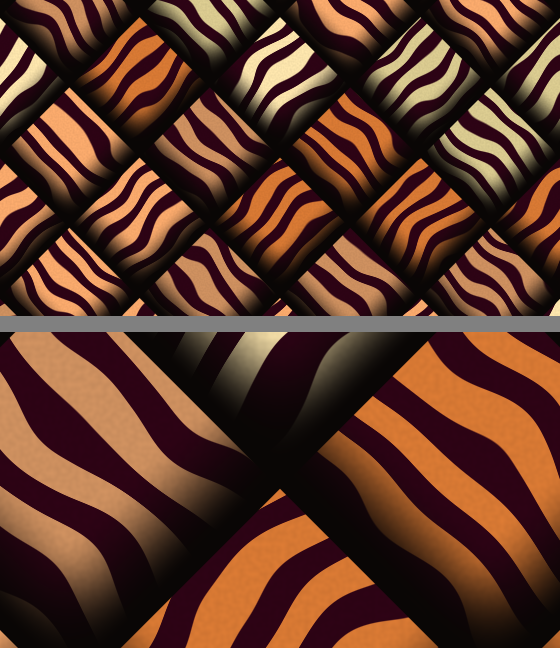
Top: the whole. Bottom: its middle third, enlarged.
Give the GLSL for this pattern, as a Shadertoy shader.

```glsl
// Diagonal basket weave of wavy striped tiles, shaded where strands dip under.

const float TILE_DIAGONAL = 0.4444;   // in canvas heights
const vec3 PLUM   = vec3(0.175, 0.012, 0.080);
const vec3 SHADOW = vec3(0.035, 0.022, 0.018);

float hash(vec2 p) {
    vec3 q = fract(p.xyx * vec3(0.1031, 0.1030, 0.0973));
    q += dot(q, q.yzx + 33.33);
    return fract((q.x + q.y) * q.z);
}

vec2 gradientAt(vec2 cell) {
    float angle = 6.2832 * hash(cell + 71.0);
    return vec2(cos(angle), sin(angle));
}

float gradientNoise(vec2 p) {
    vec2 i = floor(p), f = fract(p);
    vec2 u = f * f * f * (f * (f * 6.0 - 15.0) + 10.0);
    vec2 e = vec2(1.0, 0.0);
    float a = dot(gradientAt(i), f);
    float b = dot(gradientAt(i + e.xy), f - e.xy);
    float c = dot(gradientAt(i + e.yx), f - e.yx);
    float d = dot(gradientAt(i + e.xx), f - e.xx);
    return mix(mix(a, b, u.x), mix(c, d, u.x), u.y);
}

// Strand colour chosen per tile
vec3 strandColour(float pick) {
    vec3 colour = vec3(0.97, 0.66, 0.42);                            // peach
    colour = mix(colour, vec3(0.80, 0.56, 0.37), step(0.36, pick));  // tan
    colour = mix(colour, vec3(0.98, 0.89, 0.67), step(0.56, pick));  // cream
    colour = mix(colour, vec3(0.85, 0.79, 0.56), step(0.77, pick));  // khaki
    return mix(colour, vec3(0.84, 0.47, 0.20), step(0.88, pick));    // orange
}

// Coverage of pale bands; along.x runs with the strand, along.y across it
float stripes(vec2 along, float seed, float pixel) {
    float count = mix(3.6, 4.9, fract(seed * 7.31));
    float sway = 0.028 * sin(6.2832 * (along.x * 0.95 + seed));
    float warp = 0.15 * gradientNoise(along * vec2(2.1, 2.6) + seed * 57.0);
    float phase = (along.y + sway + warp) * count + seed * 13.0;
    float dist = abs(fract(phase) - 0.5) - 0.265;
    float blur = pixel * count;
    return 1.0 - smoothstep(-blur, blur, dist);
}

// Deep shade on the two lower edges, thin crisp gap on the upper ones
float tileShade(vec2 f, float pixel) {
    vec2 lower = smoothstep(vec2(0.02), vec2(0.38), f);
    vec2 upper = 1.0 - smoothstep(vec2(0.985 - pixel), vec2(0.985 + pixel), f);
    return lower.x * lower.y * upper.x * upper.y;
}

void mainImage(out vec4 fragColor, in vec2 fragCoord) {
    vec2 p = (fragCoord - 0.5 * iResolution.xy) / iResolution.y;
    p.y -= 0.008;
    float pixel = 1.0 / (iResolution.y * TILE_DIAGONAL);

    // Lattice turned by 45 degrees
    vec2 q = vec2(p.x + p.y, p.y - p.x) / TILE_DIAGONAL;
    vec2 cell = floor(q), f = q - cell;
    float seed = hash(cell + 19.0);

    // Strand direction alternates like a checkerboard
    float crossing = mod(cell.x + cell.y, 2.0);
    vec2 along = crossing < 0.5 ? f : f.yx;

    vec3 pale = strandColour(hash(cell + 43.0));
    vec3 colour = mix(PLUM, pale, stripes(along, seed, pixel));
    colour *= 1.0 + 0.05 * gradientNoise(p * 160.0);   // fine grain

    colour = mix(SHADOW, colour, tileShade(f, pixel));
    fragColor = vec4(colour, 1.0);
}
```
